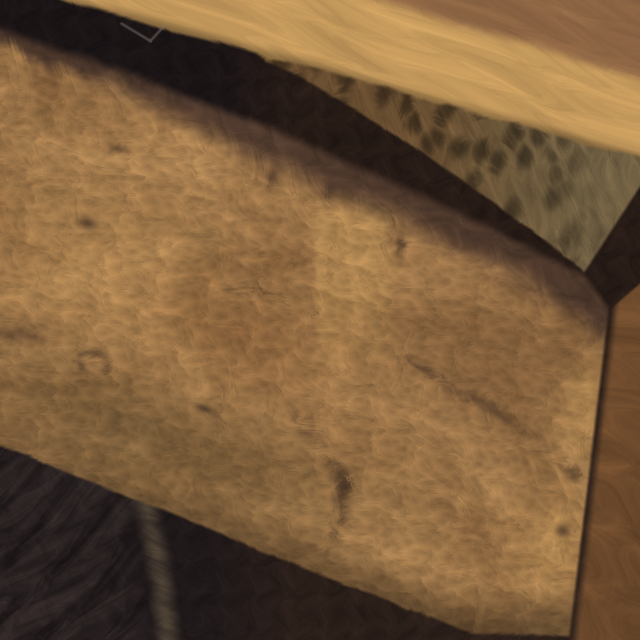
This texture is drawn by a WebGL 1 fragment shader. Its source:

```glsl
precision highp float;
// Weathered timber joint: a broad tan log lies below a pale beam, with a dark
// gap between them and a block at the right. Edges are simple curves; grain
// is warped layered sines, and grit and stains are cellular noise.
uniform vec2 u_resolution;

vec2 hash2(vec2 p) {
  return fract(sin(vec2(dot(p, vec2(127.1, 311.7)), dot(p, vec2(269.5, 183.3)))) * 4375.8);
}

// Distance to the nearest scattered cell point.
float cells(vec2 p) {
  vec2 id = floor(p), f = fract(p);
  float nearest = 2.0;
  for (int y = -1; y <= 1; y++)
    for (int x = -1; x <= 1; x++) {
      vec2 o = vec2(float(x), float(y));
      nearest = min(nearest, length(o + hash2(id + o) - f));
    }
  return nearest;
}

// Layered sines, each octave rotated and bent; about -1 to 1.
float waves(vec2 p) {
  float sum = 0.0, amp = 0.55;
  for (int i = 0; i < 6; i++) {
    p = mat2(0.8, 0.6, -0.6, 0.8) * p + 0.8 * sin(p.yx * 1.3 + vec2(1.7, 4.1));
    sum += amp * sin(p.x) * cos(p.y);
    p *= 1.75;
    amp *= 0.68;
  }
  return sum;
}

float edge(float d) { return smoothstep(-0.004, 0.004, d); }

// Soft ellipse lying along the slope of the grain.
float spot(vec2 p, float x, float y, float rx, float ry) {
  vec2 d = mat2(0.94, 0.34, -0.34, 0.94) * (p - vec2(x, y)) / vec2(rx, ry);
  return exp(-dot(d, d));
}

float stroke(vec2 p, vec2 a, vec2 b, float width) {
  vec2 d = b - a;
  float t = clamp(dot(p - a, d) / dot(d, d), 0.0, 1.0);
  return smoothstep(width, 0.0, length(p - a - d * t));
}

vec3 logWood(vec2 p, vec2 g, float top, float bottom) {
  float broad = waves(g * vec2(10, 15));
  float fine = waves(g * vec2(60, 85) + broad);
  vec2 q = p + 0.012 * vec2(waves(p * 24.0), waves(p * 24.0 + 5.0));
  vec3 c = vec3(0.6, 0.445, 0.277) + vec3(0.085, 0.074, 0.05) * broad;

  // Pale rubbed areas, then duller and redder ones.
  float panel = smoothstep(0.482, 0.502, q.x) * smoothstep(0.62, 0.59, q.x)
    * smoothstep(0.4, 0.5, p.y) * smoothstep(0.71, 0.65, p.y);
  float pale = 0.55 * panel + 0.6 * spot(q, 0.86, 0.15, 0.06, 0.07)
    + 0.65 * spot(q, 0.91, 0.36, 0.045, 0.08) + 0.3 * spot(q, 0.14, 0.6, 0.2, 0.13);
  c = mix(c, vec3(0.74, 0.57, 0.34), min(pale, 0.75));
  c = mix(c, vec3(0.5, 0.34, 0.2), 0.5 * spot(q, 0.38, 0.48, 0.16, 0.07));
  c = mix(c, vec3(0.45, 0.32, 0.2), 0.65 * spot(q, 0.75, 0.43, 0.15, 0.13));
  c = mix(c, vec3(0.4, 0.31, 0.19), 0.65 * spot(q, 0.26, 0.31, 0.3, 0.07));

  // Broken cracks, curled grain and knots.
  float crack = stroke(q, vec2(0.3, 0.57), vec2(0.49, 0.51), 0.014)
    + stroke(q, vec2(0.64, 0.44), vec2(0.91, 0.26), 0.018)
    + stroke(q, vec2(0.47, 0.35), vec2(0.545, 0.245), 0.03)
    + stroke(q, vec2(0.545, 0.25), vec2(0.53, 0.17), 0.022)
    + smoothstep(0.013, 0.0, abs(length(q - vec2(0.145, 0.425)) - 0.02));
  crack *= smoothstep(-0.35, 0.45, waves(g * vec2(28, 45)));
  float knot = spot(p, 0.137, 0.651, 0.016, 0.01) + spot(q, 0.423, 0.714, 0.009, 0.02)
    + spot(q, 0.522, 0.703, 0.01, 0.016) + spot(q, 0.625, 0.618, 0.009, 0.017)
    + spot(p, 0.319, 0.362, 0.017, 0.006) + spot(p, 0.879, 0.171, 0.012, 0.009)
    + 0.7 * spot(q, 0.187, 0.77, 0.018, 0.007) + 0.7 * spot(q, 0.025, 0.48, 0.04, 0.016);
  c = mix(c, vec3(0.22, 0.16, 0.12), min(0.42 * crack + 0.65 * knot, 0.75));
  c *= 1.0 + 0.1 * fine + 0.17 * (cells(g * vec2(50, 75) + fine * 0.4) - 0.45);

  // The top rolls into purple shade; the underside darkens to the right.
  float roll = mix(0.04, 0.1, smoothstep(0.05, 0.4, p.x));
  float shade = 1.0 - smoothstep(0.3 * roll, roll, top - p.y + 0.018 * broad);
  c = mix(c, vec3(0.27, 0.195, 0.16) * (1.0 + 0.15 * fine), 0.9 * shade);
  return c * mix(mix(0.8, 0.55, p.x), 1.0, smoothstep(0.0, 0.08, p.y - bottom));
}

void main() {
  vec2 p = gl_FragCoord.xy / u_resolution;
  vec2 g = mat2(0.93, 0.36, -0.36, 0.93) * p;
  float wobble = 0.004 * waves(p * 18.0), grain = waves(g * vec2(14, 95));

  // Dark recess, with dusty old boards at the lower left.
  vec3 col = mix(vec3(0.105, 0.08, 0.085), vec3(0.15, 0.105, 0.085), smoothstep(0.3, 0.5, p.x));
  col *= 1.0 + 0.2 * waves(p * 90.0);
  float dust = 0.45 + 0.7 * waves(vec2(p.x + p.y, p.y - p.x) * vec2(12, 50));
  dust = mix(max(dust, 0.0), 0.2, smoothstep(0.18, 0.27, p.x));
  col += smoothstep(0.4, 0.25, p.y) * dust * vec3(0.09, 0.08, 0.07);
  float post = stroke(p + wobble, vec2(0.228, 0.23), vec2(0.27, -0.02), 0.028);
  col = mix(col, vec3(0.36, 0.31, 0.24), post * (0.6 + 0.3 * grain));

  // Shaded face under the pale beam, stained in soft blotches.
  float beamLine = 1.0 - 0.275 * (p.x - 0.1);
  float faceLine = 0.922 - 0.66 * (p.x - 0.39) + 0.018 * sin((p.x - 0.39) * 6.0);
  vec3 face = mix(vec3(0.43, 0.32, 0.2), vec3(0.46, 0.39, 0.27), smoothstep(0.6, 0.95, p.x));
  face *= 0.96 + 0.13 * waves(vec2(p.x + 0.3 * p.y, p.y) * vec2(120, 40));
  face *= 1.0 - 0.4 * smoothstep(0.55, 0.1, cells(p * vec2(28, 20) + wobble * 90.0)) * smoothstep(1.0, 0.8, p.x);
  col = mix(col, face, edge(p.y - faceLine + wobble) * edge(0.91 + (p.y - 0.57) * 0.65 - p.x));

  // Pale beam and the brown board over its far corner.
  vec3 beam = mix(vec3(0.77, 0.6, 0.36), vec3(0.55, 0.395, 0.265),
    smoothstep(-0.012, 0.012, p.y - 1.0 + 0.31 * (p.x - 0.6) + wobble));
  beam *= (1.0 + 0.09 * grain) * mix(0.72, 1.0, smoothstep(0.0, 0.018, p.y - beamLine));
  col = mix(col, beam, edge(p.y - beamLine + wobble));

  // Right block and log, with a narrow seam between them.
  float seam = 0.889 + 0.121 * p.y;
  vec3 block = vec3(0.42, 0.285, 0.17) * (1.0 + 0.14 * waves(g * vec2(25, 50)));
  col = mix(col, block, smoothstep(0.0, 0.018, p.x - seam) * edge(0.525 + 0.86 * (p.x - 0.963) - p.y));
  float top = 0.956 - 0.31 * p.x - 0.12 * p.x * p.x - 0.8 * max(0.0, p.x - 0.91) + wobble;
  float bottom = max(0.303 - 0.4 * p.x, 0.008) + wobble;
  float body = smoothstep(-0.006, 0.016, top - p.y) * edge(p.y - bottom) * edge(seam - p.x);
  col = mix(col, logWood(p, g, top, bottom), body);

  // Loose cobweb threads in the gap.
  float web = stroke(p, vec2(0.19, 0.963), vec2(0.235, 0.936), 0.004)
    + stroke(p, vec2(0.235, 0.936), vec2(0.257, 0.96), 0.004);
  gl_FragColor = vec4(mix(col, vec3(0.5, 0.45, 0.42), 0.5 * min(web, 1.0)), 1.0);
}
```
